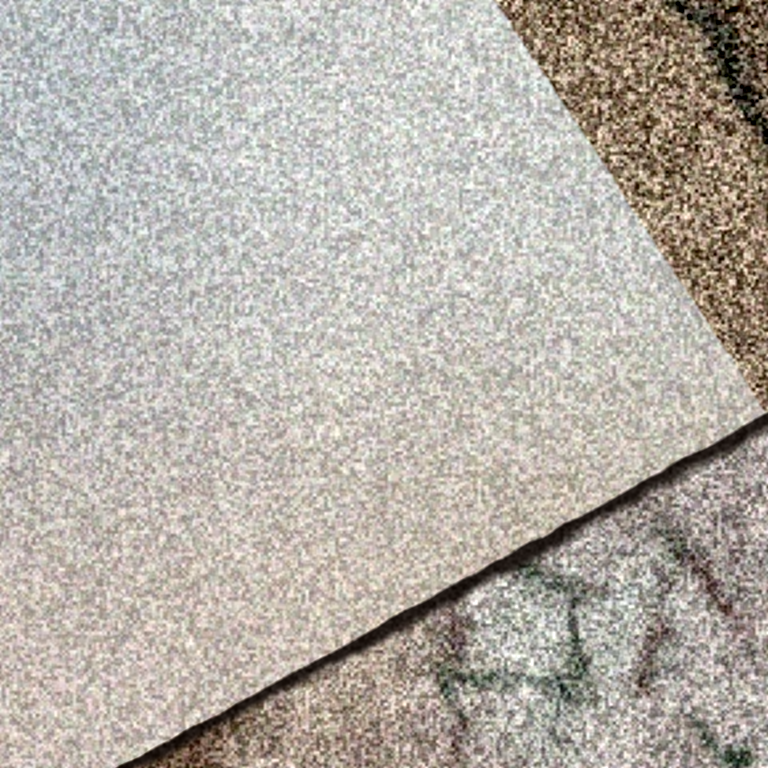
This texture is drawn by a WebGL 2 fragment shader. Its source:

```glsl
#version 300 es
precision highp float;
// A pale grainy slab with two straight edges, lying over a brown strip and veined marble.
// Half-plane distances separate the materials, warped segments make the veins,
// and fine value noise lays a grain of different strength over each material.
uniform vec2 u_resolution;
out vec4 fragColor;

// Integer hash to 0..1
float hash(vec2 cell) {
  uvec2 q = uvec2(ivec2(cell) + 4096) * uvec2(1597u, 3812u);
  uint h = (q.x ^ (q.y + 977u)) * 74761u;
  h = (h ^ (h >> 15)) * 668265u;
  h = (h ^ (h >> 13)) * 374761u;
  return float((h ^ (h >> 16)) & 65535u) / 65535.0;
}

float valueNoise(vec2 p) {
  vec2 i = floor(p), f = fract(p);
  f = f * f * (3.0 - 2.0 * f);
  return mix(mix(hash(i), hash(i + vec2(1, 0)), f.x),
             mix(hash(i + vec2(0, 1)), hash(i + vec2(1, 1)), f.x), f.y);
}

float fbm(vec2 p) {
  float sum = 0.0, amp = 0.5;
  for (int k = 0; k < 4; k++) {
    sum += amp * valueNoise(p);
    p = mat2(1.6, 1.2, -1.2, 1.6) * p + 7.3;
    amp *= 0.5;
  }
  return sum / 0.9375;
}

float segmentDistance(vec2 p, vec2 a, vec2 b) {
  vec2 ab = b - a;
  return length(p - a - ab * clamp(dot(p - a, ab) / dot(ab, ab), 0.0, 1.0));
}

float blob(vec2 p, vec2 center, float radius) {
  vec2 d = (p - center) / radius;
  return exp(-dot(d, d));
}

vec3 slabColor(vec2 p) {
  vec3 low = mix(vec3(0.79, 0.745, 0.71), vec3(0.76, 0.71, 0.65), smoothstep(0.1, 0.8, p.x));
  vec3 high = mix(vec3(0.73, 0.75, 0.76), vec3(0.79, 0.795, 0.78), smoothstep(0.0, 0.55, p.x));
  vec3 color = mix(low, high, smoothstep(0.15, 0.8, p.y));
  color += 0.025 * blob(p, vec2(0.42, 0.72), 0.25);
  color -= 0.035 * blob(p, vec2(0.0, 0.55), 0.2);
  return color + 0.05 * (fbm(p * 9.0) - 0.5);
}

vec3 stripColor(vec2 p, vec2 warp) {
  vec3 color = vec3(0.57, 0.49, 0.40) + 0.14 * (fbm(p * 14.0) - 0.5);
  // Dark seam and shaded corner at the top right
  float seam = segmentDistance(p + warp, vec2(0.89, 1.01), vec2(1.01, 0.82));
  float corner = smoothstep(-0.02, 0.03, p.x - 0.89 + 0.63 * (p.y - 1.0) + warp.x);
  color = mix(color, vec3(0.36, 0.29, 0.22), 0.75 * corner);
  return mix(color, vec3(0.10, 0.11, 0.07), 0.85 * exp(-pow(seam / 0.016, 2.0)));
}

vec3 marbleColor(vec2 p, vec2 warp) {
  vec3 color = mix(vec3(0.66, 0.59, 0.53), vec3(0.67, 0.63, 0.61), smoothstep(0.4, 0.75, p.x));
  // Cool pale patches
  float pale = blob(p, vec2(0.67, 0.18), 0.08) + blob(p, vec2(0.81, 0.18), 0.09)
             + 0.7 * blob(p, vec2(0.71, 0.05), 0.07) + 0.5 * blob(p, vec2(1.0, 0.02), 0.08);
  color = mix(color, vec3(0.73, 0.75, 0.72), min(pale, 1.0) * 0.8);
  color += 0.32 * (fbm(p * 22.0) - 0.5);
  // Veins as start and end points
  const vec4 veins[8] = vec4[8](
    vec4(0.61, 0.25, 0.59, 0.13), vec4(0.59, 0.13, 0.59, 0.0),
    vec4(0.60, 0.13, 0.76, 0.09), vec4(0.73, 0.24, 0.76, 0.09),
    vec4(0.86, 0.31, 0.97, 0.18), vec4(0.87, 0.25, 0.84, 0.10),
    vec4(0.68, 0.25, 0.78, 0.23), vec4(0.89, 0.06, 0.98, 0.0));
  float vein = 0.0;
  for (int k = 0; k < 8; k++) {
    float d = segmentDistance(p + warp, veins[k].xy, veins[k].zw);
    vein = max(vein, exp(-pow(d / 0.013, 2.0)));
  }
  vein *= 0.35 + 0.8 * valueNoise(p * 38.0);
  vec3 veinColor = mix(vec3(0.20, 0.25, 0.20), vec3(0.29, 0.20, 0.18), smoothstep(0.4, 0.65, fbm(p * 11.0)));
  color = mix(color, veinColor, 0.8 * vein);
  // Brown wedge at the lower left
  float wedge = (1.0 - smoothstep(0.28, 0.35, p.x + 0.4 * (0.05 - p.y) + warp.x));
  return mix(color, vec3(0.33, 0.23, 0.15), 0.85 * wedge);
}

void main() {
  vec2 p = gl_FragCoord.xy / u_resolution;
  vec2 warp = 0.05 * (vec2(fbm(p * 18.0), fbm(p * 18.0 + 31.0)) - 0.5);
  float wobble = 0.004 * (valueNoise(p * 45.0) - 0.5);

  // Signed distances: positive right of the slab, positive below it
  float right = (p.x - 0.645 + 0.657 * (p.y - 1.0)) / 1.197 + wobble;
  float below = (0.547 * (p.x - 0.154) - p.y) / 1.14 + wobble;
  float onStrip = smoothstep(-0.003, 0.003, right);
  float onMarble = smoothstep(-0.002, 0.003, below);

  vec3 color = mix(slabColor(p), stripColor(p, warp), onStrip);
  color = mix(color, marbleColor(p, warp), onMarble);

  // Fine grain, strongest on the strip
  float grain = 0.65 * valueNoise(p * 205.0) + 0.35 * valueNoise(p.yx * 290.0 + 53.0) - 0.5;
  float strength = mix(mix(0.50, 1.05, onStrip), 0.75, onMarble);
  color += strength * grain;
  vec3 tint = vec3(valueNoise(p * 120.0 + 11.0), valueNoise(p * 120.0 + 223.0), valueNoise(p * 120.0 + 419.0));
  color += 0.06 * (tint - 0.5);

  // Contact shadow under the lower edge
  float reach = mix(0.014, 0.021, p.x);
  float shadow = onMarble * (1.0 - smoothstep(0.5 * reach, 1.5 * reach, below + 0.25 * warp.y));
  color = mix(color, vec3(0.09, 0.06, 0.045) + 0.12 * grain, 0.95 * shadow);

  fragColor = vec4(clamp(color, 0.0, 1.0), 1.0);
}
```
